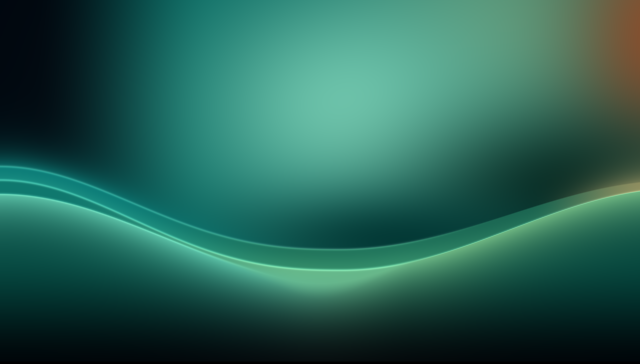
Give the GLSL for this background, as a WebGL 2 fragment shader.

```glsl
#version 300 es
precision highp float;

uniform vec2 u_resolution;
out vec4 fragColor;

// Backdrop colours
const vec3 NIGHT = vec3(0.0, 0.025, 0.055);
const vec3 DEEP_TEAL = vec3(0.0, 0.38, 0.36);
const vec3 MINT = vec3(0.45, 0.79, 0.69);
const vec3 SAGE = vec3(0.37, 0.58, 0.45);
const vec3 COPPER = vec3(0.53, 0.31, 0.18);
const vec3 SHADE = vec3(0.03, 0.15, 0.12);
const vec3 VALLEY_SHADE = vec3(0.0, 0.20, 0.19);

// Wave colours
const vec3 TEAL_GLOW = vec3(0.05, 0.49, 0.47);
const vec3 WARM_GLOW = vec3(0.60, 0.58, 0.39);
const vec3 FOLD_GREEN = vec3(0.13, 0.46, 0.36);
const vec3 RIBBON_TEAL = vec3(0.06, 0.47, 0.43);
const vec3 RIBBON_MINT = vec3(0.40, 0.72, 0.54);
const vec3 GROUND = vec3(0.0, 0.24, 0.20);
const vec3 COOL_SHEEN = vec3(0.36, 0.51, 0.43);
const vec3 WARM_SHEEN = vec3(0.43, 0.46, 0.28);
const vec3 RIM = vec3(0.22, 0.30, 0.25);

// Valley shapes: centre x, floor height, left rise, right rise
const vec4 UPPER_WAVE = vec4(0.530, 0.315, 0.228, 0.190);
const vec4 MIDDLE_WAVE = vec4(0.534, 0.258, 0.247, 0.224);
const vec4 LOWER_WAVE = vec4(0.660, 0.195, 0.272, 0.224);
const float RIGHT_SPAN = 0.53;
const float LEFT_BEND = 1.25;
const float SHEEN_DEPTH = 0.08;
const float RIM_WIDTH = 0.0035;

float blob(vec2 p, vec2 centre, vec2 radius) {
    vec2 q = (p - centre) / radius;
    return exp(-dot(q, q));
}

// Cosine valley with a separate slope on each side
float valley(float x, vec4 shape) {
    float t = x < shape.x
        ? pow((shape.x - x) / shape.x, LEFT_BEND)
        : (x - shape.x) / RIGHT_SPAN;
    float rise = x < shape.x ? shape.z : shape.w;
    return shape.y + rise * (0.5 - 0.5 * cos(3.14159 * t));
}

float rim(float depth) {
    return exp(-pow(depth / RIM_WIDTH, 2.0));
}

vec3 backdrop(vec2 p) {
    vec3 c = mix(NIGHT, DEEP_TEAL, smoothstep(0.05, 0.34, p.x));
    c = mix(c, SAGE, 0.90 * blob(p, vec2(0.80, 0.95), vec2(0.24, 0.42)));
    c = mix(c, MINT, 0.96 * blob(p, vec2(0.55, 0.70), vec2(0.25, 0.34)));
    c = mix(c, COPPER, blob(p, vec2(1.03, 0.90), vec2(0.13, 0.38)));
    c = mix(c, SHADE, 0.92 * blob(p, vec2(0.90, 0.48), vec2(0.24, 0.21)));
    return mix(c, VALLEY_SHADE, 0.9 * blob(p, vec2(0.62, 0.34), vec2(0.25, 0.13)));
}

vec3 ground(vec2 p, float depth) {
    vec3 sheen = mix(COOL_SHEEN, WARM_SHEEN, smoothstep(0.3, 0.75, p.x));
    return NIGHT * 0.5 + GROUND * smoothstep(-0.03, 0.30, p.y)
        + sheen * exp(-max(depth, 0.0) / SHEEN_DEPTH);
}

void main() {
    vec2 p = gl_FragCoord.xy / u_resolution;
    float edge = 1.0 / u_resolution.y;

    // Depth below each wave crest
    float middle = valley(p.x, MIDDLE_WAVE);
    float lower = mix(valley(p.x, LOWER_WAVE), middle, smoothstep(0.45, 0.65, p.x));
    float upperDepth = valley(p.x, UPPER_WAVE) - p.y;
    float middleDepth = middle - p.y;
    float lowerDepth = lower - p.y;

    float leftSide = 1.0 - smoothstep(0.15, 0.50, p.x);
    float rightSide = smoothstep(0.82, 1.02, p.x);

    // Backdrop with haze above the upper crest
    vec3 color = backdrop(p);
    float haze = exp(-max(-upperDepth, 0.0) / 0.045);
    color = mix(color, TEAL_GLOW, 0.85 * haze * leftSide);
    color = mix(color, WARM_GLOW, 0.75 * haze * rightSide);

    // Upper fold
    vec3 fold = mix(FOLD_GREEN, TEAL_GLOW, leftSide);
    fold = mix(fold, WARM_GLOW, rightSide);
    fold += 0.10 * smoothstep(0.0, 0.07, upperDepth) * vec3(0.8, 1.0, 0.6);
    float foldCover = smoothstep(-edge, edge, upperDepth);
    foldCover *= mix(1.0, 0.75, smoothstep(0.6, 0.8, p.x));
    color = mix(color, fold, foldCover);
    color += RIM * rim(upperDepth) * 0.55 * (1.0 - smoothstep(0.55, 0.8, p.x));

    // Middle ribbon
    vec3 ribbon = mix(RIBBON_TEAL, RIBBON_MINT, smoothstep(0.08, 0.48, p.x));
    color = mix(color, ribbon, smoothstep(-edge, edge, middleDepth));
    color += RIM * rim(middleDepth) * 0.75;

    // Lit ground, its crest dissolving into the valley floor
    float dissolve = blob(p, vec2(0.50, p.y), vec2(0.09, 1.0));
    float softness = edge + 0.045 * dissolve;
    color = mix(color, ground(p, lowerDepth), smoothstep(-softness, softness, lowerDepth));
    color += RIM * rim(lowerDepth) * 0.5 * (1.0 - smoothstep(0.25, 0.45, p.x));

    // Dark lower border
    color *= smoothstep(0.003, 0.010, p.y);
    fragColor = vec4(clamp(color, 0.0, 1.0), 1.0);
}
```
